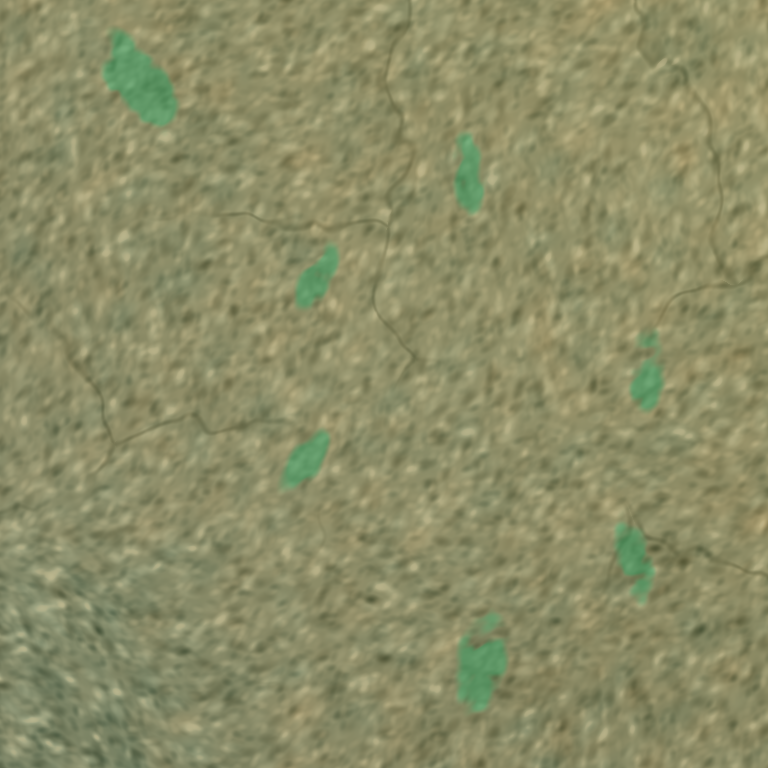
Write a WebGL 2 fragment shader that draws this texture.

```glsl
#version 300 es
precision highp float;

uniform vec2 u_resolution;
out vec4 fragColor;

#define GROUND vec3(0.555, 0.552, 0.403)
#define TONE_TINT vec3(1.0, 0.95, 0.86)
#define MOSS vec3(0.33, 0.59, 0.39)
#define PALE vec3(0.72, 0.69, 0.53)
#define GRAIN_CELLS 56.0
#define GRAIN_CONTRAST 0.105
#define GRAIN_ANGLE 0.8
#define CRACK_CELLS 2.3
#define CRACK_WIDTH 0.0035
#define CRACK_DEPTH 0.11
#define MOSS_PATCHES 7
#define MOSS_SIZE 0.145

vec3 hash3(vec2 p) {
    vec3 q = fract(p.xyx * vec3(0.1031, 0.1030, 0.0973));
    q += dot(q, q.yxz + 33.33);
    return fract((q.xxy + q.yzz) * q.zyx);
}

mat2 rotate(float a) {
    float c = cos(a), s = sin(a);
    return mat2(c, -s, s, c);
}

// Soft hump that reaches zero at radius one
float hump(vec2 d) {
    float w = max(0.0, 1.0 - dot(d, d));
    return w * w;
}

// Smooth, broad variation from layered sines
float waves(vec2 p) {
    float sum = 0.0, amp = 0.5;
    for (int i = 0; i < 4; i++) {
        p = rotate(1.1) * p * 1.7 + 2.3;
        sum += amp * sin(p.x + 1.3 * sin(p.y)) * cos(0.8 * p.y);
        amp *= 0.7;
    }
    return sum;
}

// Coarse, greyer area in the lower left corner
float roughZone(vec2 p) {
    return 1.0 - smoothstep(0.08, 0.42, length(p - vec2(0.0, 0.06)));
}

// Scattered light and dark strokes that follow the local direction
float strokes(vec2 p, float cells, float width, float seed) {
    vec2 q = p * cells, base = floor(q);
    float sum = 0.0;
    for (int y = -1; y <= 1; y++)
    for (int x = -1; x <= 1; x++) {
        vec2 cell = base + vec2(x, y);
        vec3 h = hash3(cell + seed);
        vec2 centre = cell + h.xy;
        vec2 at = centre / cells;
        float angle = GRAIN_ANGLE + 0.55 * waves(at * 3.0)
            - 1.6 * roughZone(at) + 1.3 * (fract(h.z * 17.0) - 0.5);
        vec2 d = rotate(angle) * (q - centre);
        sum += (2.0 * h.z - 1.0) * hump(d / vec2(1.0, width));
    }
    return sum;
}

// Distance to the nearest border between large warped cells
float crackDistance(vec2 p) {
    vec2 q = p * CRACK_CELLS + 0.09 * vec2(waves(p * 9.0), waves(p * 9.0 + 5.0));
    vec2 base = floor(q), first = vec2(9.0), second = vec2(9.0);
    for (int y = -2; y <= 2; y++)
    for (int x = -2; x <= 2; x++) {
        vec2 cell = base + vec2(x, y);
        vec2 d = cell + hash3(cell + 41.0).xy - q;
        if (dot(d, d) < dot(first, first)) { second = first; first = d; }
        else if (dot(d, d) < dot(second, second)) second = d;
    }
    float gap = dot(second, second) - dot(first, first);
    return 0.5 * gap / (length(second - first) * CRACK_CELLS);
}

// Ragged elongated patches, spread evenly by an irrational step
float mossCover(vec2 p, float ragged) {
    float field = 0.0;
    for (int i = 0; i < MOSS_PATCHES; i++) {
        float n = float(i);
        vec3 h = hash3(vec2(n, 7.0));
        vec2 centre = 0.06 + 0.88 * fract(vec2(0.7549, 0.5698) * n + vec2(0.87, 0.24));
        float size = MOSS_SIZE * mix(0.4, 1.0, h.x);
        vec2 d = rotate(1.57 + 1.6 * (h.y - 0.5)) * (p - centre);
        field = max(field, hump(d / (size * vec2(1.0, 0.45))));
    }
    return smoothstep(0.22, 0.7, field * (1.0 + 1.1 * ragged));
}

void main() {
    vec2 p = gl_FragCoord.xy / u_resolution.y;
    float rough = roughZone(p);
    float broad = waves(p * 2.2 + 1.0);

    // Grain in two sizes over a broad drift
    float grain = strokes(p, GRAIN_CELLS, 0.55, 0.0);
    float fine = strokes(p, GRAIN_CELLS * 1.7, 0.6, 71.0);
    float blotch = strokes(p, GRAIN_CELLS * 0.45, 0.7, 133.0);
    float tone = GRAIN_CONTRAST * (grain + 0.6 * fine + 0.2 * blotch);
    tone = tone * (1.0 + 0.35 * rough) + 0.016 * broad - 0.02 * rough;
    tone += 0.025 * (p.y - 0.5);

    // Cracks that fade in and out along their length
    float shown = smoothstep(-0.1, 0.35, waves(p * 3.1 + 4.0) + 0.4 * (p.y - 0.4));
    float crack = 1.0 - smoothstep(0.0, 2.0 * CRACK_WIDTH, crackDistance(p));
    tone -= CRACK_DEPTH * crack * shown * (0.75 + 0.5 * grain);

    vec3 colour = GROUND + tone * TONE_TINT;
    colour += vec3(0.016, -0.004, -0.012) * (blotch + 0.5 * fine);
    colour += vec3(-0.03, 0.0, 0.012) * rough;
    colour += vec3(0.012, 0.004, -0.012) * (p.x + p.y - 1.0);

    // Pale flecks, then moss
    colour = mix(colour, PALE, 0.5 * smoothstep(0.75, 1.3, grain + 0.6 * fine));
    float moss = mossCover(p, blotch + 0.5 * grain);
    colour = mix(colour, MOSS + 0.5 * tone, 0.85 * moss);

    fragColor = vec4(colour, 1.0);
}
```
